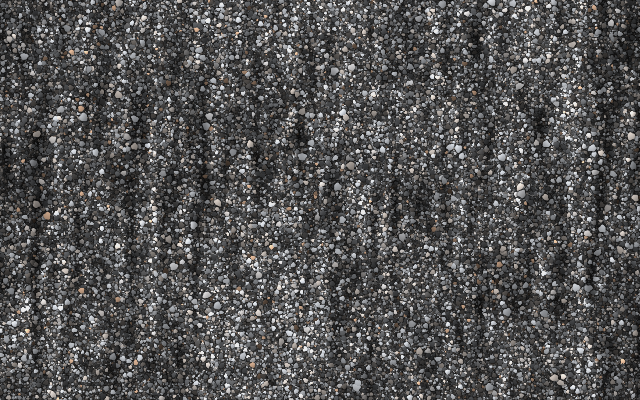
A WebGL 2 fragment shader for this texture:

```glsl
#version 300 es
precision highp float;

uniform vec2 u_resolution;
out vec4 fragColor;

vec4 hash4(vec2 p) {
    vec4 q = fract(p.xyxy * vec4(0.1031, 0.1030, 0.0973, 0.1099));
    q += dot(q, q.wzxy + 33.33);
    return fract((q.xxyz + q.yzzw) * q.zywx);
}

float cornerSlope(vec2 corner, vec2 offset) {
    float angle = 6.2832 * hash4(corner + 57.0).x;
    return dot(vec2(cos(angle), sin(angle)), offset);
}

float gradientNoise(vec2 p) {
    vec2 i = floor(p), f = fract(p);
    vec2 w = f * f * f * (f * (f * 6.0 - 15.0) + 10.0);
    vec2 e = vec2(1.0, 0.0);
    return mix(mix(cornerSlope(i, f), cornerSlope(i + e, f - e), w.x),
               mix(cornerSlope(i + e.yx, f - e.yx), cornerSlope(i + 1.0, f - 1.0), w.x), w.y);
}

// Closest scattered grain: signed distance, shade, tint, lighting
vec4 closestGrain(vec2 p, float chance, float seed) {
    vec4 closest = vec4(9.0, 0.0, 0.0, 0.0);
    for (int y = -1; y <= 1; y++) {
        for (int x = -1; x <= 1; x++) {
            vec2 cell = floor(p) + vec2(x, y);
            vec4 place = hash4(cell + seed);
            vec4 look = hash4(cell + seed + 191.0);
            if (look.x > chance) continue;

            vec2 offset = p - cell - 0.1 - 0.8 * place.xy;
            float turn = 6.2832 * place.z;
            vec2 local = mat2(cos(turn), sin(turn), -sin(turn), cos(turn)) * offset;
            local.y *= 1.0 + 0.5 * place.w;
            float around = atan(local.y, local.x + 1e-5);
            float radius = 0.36 + 0.2 * look.y;
            radius *= 1.0 + 0.1 * sin(3.0 * around + 9.0 * look.z) + 0.06 * sin(5.0 * around);

            float edge = length(local) - radius;
            if (edge < closest.x) {
                closest = vec4(edge, look.z, look.w, dot(offset, vec2(-0.35, 0.7)));
            }
        }
    }
    return closest;
}

void main() {
    vec2 p = gl_FragCoord.xy / u_resolution.y;
    float aspect = u_resolution.x / u_resolution.y;

    // Weathering: long vertical streaks, small clumps and broad patches
    float stain = 1.02
        + 0.60 * gradientNoise(p * vec2(38.0, 5.0))
        + 0.50 * gradientNoise(p * vec2(17.0, 2.2) + 31.0)
        + 0.45 * gradientNoise(p * vec2(30.0, 19.0) + 73.0)
        + 0.35 * gradientNoise(p * vec2(4.0, 2.5) + 11.0);
    stain -= 0.25 * pow(abs(2.0 * p.x / aspect - 1.0), 4.0);
    stain = clamp(stain, 0.35, 1.5);

    // Cement between the grains
    float grit = 0.24 + 0.20 * gradientNoise(p * 120.0) + 0.16 * gradientNoise(p * 61.0 + 17.0);
    vec3 color = max(grit, 0.05) * stain * vec3(1.02, 1.0, 0.98);

    // Grains, from fine sand to rare pale pebbles
    vec4 chances = vec4(1.0, 0.75, 0.35, 0.035);
    for (int i = 0; i < 4; i++) {
        float size = float(i);
        float density = 165.0 * pow(0.68, size);
        vec4 grain = closestGrain(p * density, chances[i], 37.0 * size);
        float blur = 0.6 * density / u_resolution.y;
        float cover = 1.0 - smoothstep(-blur, blur, grain.x);

        float shade = 0.15 + 0.03 * size + 0.64 * pow(grain.y, 1.5);
        if (i == 3) shade = 0.55 + 0.22 * grain.y;
        shade *= mix(stain, 1.0, 0.15 * size) * (1.0 + 0.4 * grain.w);
        vec3 tint = mix(vec3(1.04, 0.99, 0.95), vec3(0.98, 1.0, 1.03), smoothstep(0.1, 0.5, grain.z));
        tint = mix(tint, vec3(1.15, 0.94, 0.78), step(0.975, grain.z));

        // Shadowed gap around each grain
        color *= mix(0.55, 1.0, smoothstep(0.0, 0.35, grain.x));
        color = mix(color, shade * tint, cover);
    }

    fragColor = vec4(clamp(color, 0.03, 0.92), 1.0);
}
```
